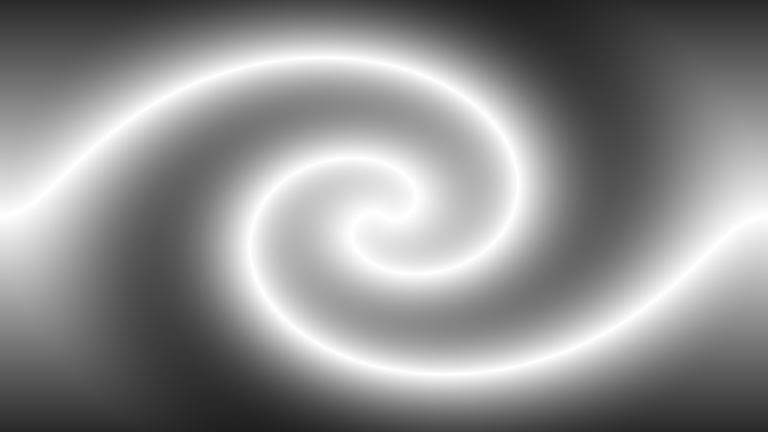
This background is drawn by a Shadertoy shader. Its source:

```glsl
#define TWIST 7.06         // rotation at the centre, in radians
#define TWIST_RADIUS 1.0   // the twist fades out here (half widths)
#define FIELD_HEIGHT 0.75  // half height of the canvas in field units
#define FALLOFF 1.3        // how fast the glow darkens

// Rotates the plane more strongly towards the centre.
vec2 twist(vec2 p) {
    float inward = max(1.0 - length(p) / TWIST_RADIUS, 0.0);
    float angle = TWIST * inward * inward;
    float c = cos(angle), s = sin(angle);
    return vec2(c * p.x - s * p.y, s * p.x + c * p.y);
}

// Brightness at a given distance from the bright line.
float glow(float lineDistance) {
    return pow(max(1.0 - lineDistance, 0.0), FALLOFF);
}

void mainImage(out vec4 fragColor, in vec2 fragCoord) {
    // Field coordinates: x in -1..1, y in -FIELD_HEIGHT..FIELD_HEIGHT
    vec2 field = (2.0 * fragCoord / iResolution.xy - 1.0) * vec2(1.0, FIELD_HEIGHT);

    // A horizontal line, wound into a two-armed spiral
    float lineDistance = abs(twist(field).y);
    fragColor = vec4(vec3(glow(lineDistance)), 1.0);
}
```
